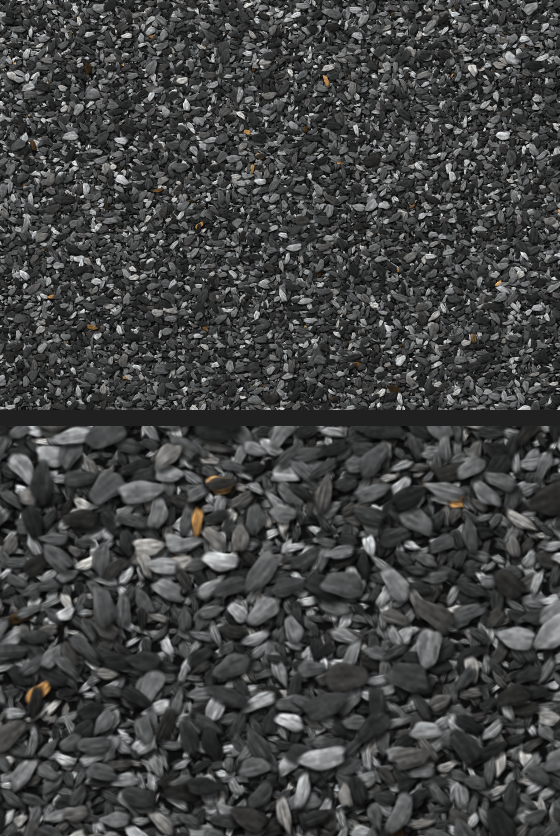
Top, the full canvas; bottom, a detail of the centre.
A WebGL 2 fragment shader for this texture:

```glsl
#version 300 es
precision highp float;
// Dark crushed slate gravel: thin, angular chips lying in random directions.
// Jittered grids of chips are stacked from fine to coarse; each chip has
// its own grey tone, a lit bevel, faint streaks and a soft contact shadow.
uniform vec2 u_resolution;
out vec4 fragColor;

const float PI = 3.14159265;
const float EDGE_SOFTNESS = 0.0013;
const int LAYERS = 5;

// Integer hash giving three values in 0..1
vec3 hash3(ivec3 cell) {
  uvec3 v = uvec3(cell) * 1664525u + 1013904223u;
  v.x += v.y * v.z; v.y += v.z * v.x; v.z += v.x * v.y;
  v ^= v >> 16u;
  v.x += v.y * v.z; v.y += v.z * v.x; v.z += v.x * v.y;
  return vec3(v >> 8u) / 16777216.0;
}

float valueNoise(vec2 p, int seed) {
  ivec2 i = ivec2(floor(p));
  vec2 f = fract(p);
  f = f * f * (3.0 - 2.0 * f);
  float a = hash3(ivec3(i, seed)).x;
  float b = hash3(ivec3(i + ivec2(1, 0), seed)).x;
  float c = hash3(ivec3(i + ivec2(0, 1), seed)).x;
  float d = hash3(ivec3(i + ivec2(1, 1), seed)).x;
  return mix(mix(a, b, f.x), mix(c, d, f.x), f.y);
}

vec2 rotate(vec2 p, float angle) {
  float c = cos(angle), s = sin(angle);
  return vec2(c * p.x + s * p.y, c * p.y - s * p.x);
}

// Normalised radius of a chip: 1.0 on its uneven outline
float chipRadius(vec2 q, float power, float phase) {
  vec2 a = abs(q) + 1e-4;
  float r = pow(pow(a.x, power) + pow(a.y, power), 1.0 / power);
  float theta = atan(q.y, q.x + 1e-5);
  return r * (1.0 + 0.09 * sin(3.0 * theta + phase) + 0.05 * sin(5.0 * theta - 2.0 * phase));
}

// Mostly dark greys, a tail of pale chips and rare rusty ones
vec3 chipColor(float pick, float rarity) {
  float tone = 0.135 + 0.27 * pick + 0.34 * pow(pick, 5.0);
  vec3 tint = mix(vec3(0.985, 1.0, 1.005), vec3(1.01, 1.0, 0.975), step(0.8, rarity));
  tint = mix(tint, vec3(1.3, 0.98, 0.6), step(0.996, rarity));
  return tone * tint;
}

// Paints one chip, and its shadow, over the colour below
vec3 paintChip(vec3 below, vec2 p, ivec3 id, float softness) {
  vec3 place = hash3(id);
  vec3 form = hash3(id + ivec3(0, 0, 100));
  vec3 look = hash3(id + ivec3(0, 0, 200));

  float angle = PI * (place.z - 0.5);
  angle += 0.12 - 0.18 * sin(2.0 * angle);
  float halfLength = mix(0.46, 0.78, form.x);
  vec2 size = halfLength * vec2(1.0, mix(0.36, 0.66, form.y));
  vec2 offset = p - 0.2 - 0.6 * place.xy;
  vec2 q = rotate(offset, angle) / size;
  if (dot(q, q) > 6.0) return below;

  float power = mix(1.6, 2.7, form.z);
  float phase = 2.0 * PI * look.z;
  float r = chipRadius(q, power, phase);
  vec2 shadowQ = rotate(offset + vec2(-0.05, 0.10), angle) / size;
  float shadow = 1.0 - smoothstep(0.8, 1.45, length(shadowQ));
  float blur = softness / size.y;
  float cover = 1.0 - smoothstep(1.0 - blur, 1.0 + blur, r);

  // Bevel lit from the upper left, with streaks along the chip
  float facing = dot(normalize(offset + 1e-4), normalize(vec2(-0.4, 0.9)));
  float bevel = facing * smoothstep(0.35, 1.0, r);
  float streak = valueNoise(q * vec2(1.4, 3.2) + 20.0 * look.xy, id.z) - 0.5;
  float light = 1.0 + 0.26 * bevel + 0.42 * streak;
  vec3 chip = chipColor(look.x, look.y) * light;
  return mix(below * (1.0 - 0.62 * shadow), chip, cover);
}

// One jittered grid of chips, painted in a fixed scan order
vec3 paintLayer(vec3 color, vec2 p, float cellSize, float density, int seed) {
  vec2 grid = p / cellSize;
  ivec2 base = ivec2(floor(grid));
  float softness = max(EDGE_SOFTNESS, 0.5 / u_resolution.y) / cellSize;
  for (int y = 1; y >= -1; y--) {
    for (int x = -1; x <= 1; x++) {
      ivec2 cell = base + ivec2(x, y);
      if (hash3(ivec3(cell, seed + 300)).x < density)
        color = paintChip(color, grid - vec2(cell), ivec3(cell, seed), softness);
    }
  }
  return color;
}

void main() {
  vec2 p = gl_FragCoord.xy / u_resolution.y;
  float cellSizes[LAYERS] = float[](0.0090, 0.0118, 0.0150, 0.0188, 0.0245);
  float densities[LAYERS] = float[](0.95, 0.75, 0.60, 0.42, 0.16);

  vec3 color = vec3(0.06);
  for (int i = 0; i < LAYERS; i++)
    color = paintLayer(color, p + 0.37 * float(i), cellSizes[i], densities[i], i + 1);

  // Fine mineral grit and broad, weak changes in brightness
  color *= 1.0 + 0.22 * (valueNoise(p * 300.0, 51) - 0.5);
  color *= 0.97 + 0.08 * p.y + 0.10 * (valueNoise(p * 5.0, 52) - 0.5);
  fragColor = vec4(clamp(color, 0.0, 1.0), 1.0);
}
```
